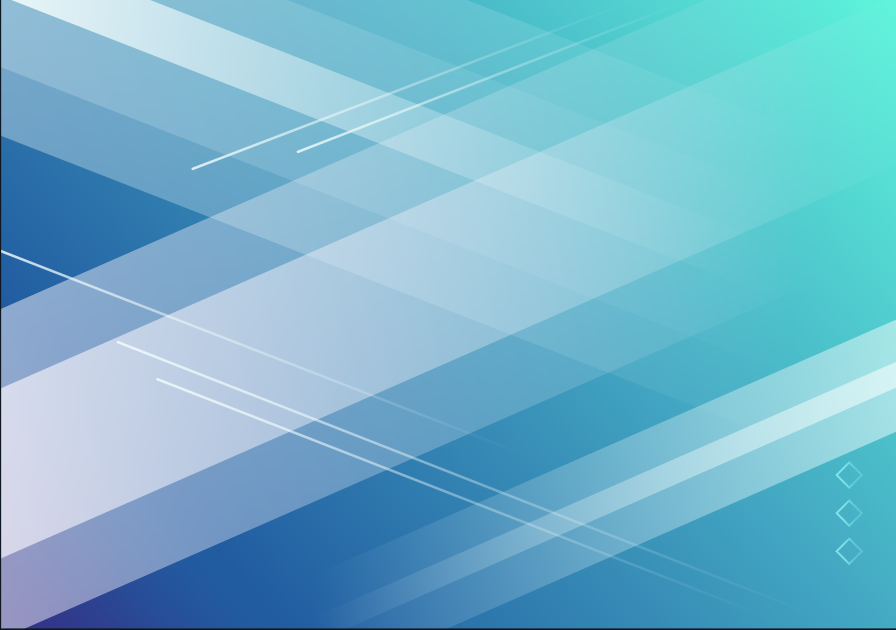
Write a WebGL 2 fragment shader that draws this background.

```glsl
#version 300 es
precision highp float;

uniform vec2 u_resolution;
out vec4 fragColor;

// Design space: height 1, y pointing down
const float ASPECT = 1.4222;
const float RISE_SLOPE = 0.4385;
const float FALL_SLOPE = 0.39;

// Background ramp, lower left to upper right
const vec3 INDIGO = vec3(0.20, 0.20, 0.53);
const vec3 BLUE = vec3(0.13, 0.36, 0.63);
const vec3 TEAL = vec3(0.26, 0.65, 0.76);
const vec3 TURQUOISE = vec3(0.37, 0.96, 0.86);
const vec3 MIST = vec3(0.96, 0.95, 0.98);
const vec3 FROST = vec3(0.95, 0.99, 0.99);
const vec3 ICE = vec3(0.55, 0.93, 0.95);
const vec3 FRAME = vec3(0.05, 0.09, 0.13);

// Band limits, as heights where the edges meet the left side
const vec2 FALL_OUTER = vec2(-0.289, 0.215);
const vec2 FALL_MIDDLE = vec2(-0.178, 0.106);
const vec2 FALL_INNER = vec2(-0.093, -0.007);
const vec2 RISE_OUTER = vec2(0.491, 1.015);
const vec2 RISE_INNER = vec2(0.617, 0.887);
const vec2 LOW_OUTER = vec2(1.131, 1.309);
const vec2 LOW_INNER = vec2(1.198, 1.239);

// Thin streaks: start x, start y, run, slope
const int STREAK_COUNT = 5;
const vec4 STREAKS[STREAK_COUNT] = vec4[](
    vec4(0.306, 0.268, 0.704, -0.382),
    vec4(0.473, 0.241, 0.620, -0.388),
    vec4(0.000, 0.398, 0.833, 0.389),
    vec4(0.187, 0.543, 1.110, 0.392),
    vec4(0.250, 0.602, 0.972, 0.390));
const float STREAK_HALF_WIDTH = 0.0020;

const vec2 DIAMOND_FIRST = vec2(1.348, 0.754);
const float DIAMOND_STEP = 0.0605;
const float DIAMOND_RADIUS = 0.020;
const float DIAMOND_HALF_WIDTH = 0.0015;

float pixel;

float fill(float d) {
    return 1.0 - smoothstep(-0.7 * pixel, 0.7 * pixel, d);
}

float band(float v, vec2 limits) {
    return fill(limits.x - v) * fill(v - limits.y);
}

vec3 ramp(float t) {
    vec3 c = mix(INDIGO, BLUE, smoothstep(0.0, 0.2, t));
    c = mix(c, TEAL, clamp((t - 0.2) / 0.4, 0.0, 1.0));
    return mix(c, TURQUOISE, clamp((t - 0.6) / 0.4, 0.0, 1.0));
}

float streak(vec2 p, vec4 s) {
    vec2 start = s.xy;
    vec2 run = s.z * vec2(1.0, s.w);
    float along = clamp(dot(p - start, run) / dot(run, run), 0.0, 1.0);
    float d = length(p - start - run * along) - STREAK_HALF_WIDTH;
    return fill(d) * 0.85 * pow(1.0 - along, 1.2);
}

void main() {
    pixel = 1.0 / u_resolution.y;
    vec2 uv = gl_FragCoord.xy / u_resolution;
    vec2 p = vec2(uv.x * ASPECT, 1.0 - uv.y);
    vec3 color = ramp(0.62 * uv.x + 0.38 * uv.y);

    // Falling bands, fading to the right
    float fall = p.y - FALL_SLOPE * p.x;
    float fallFade = clamp(1.0 - p.x / 1.26, 0.0, 1.0);
    color = mix(color, FROST, 0.36 * fallFade * band(fall, FALL_OUTER));
    color = mix(color, FROST, 0.22 * fallFade * band(fall, FALL_MIDDLE));
    color = mix(color, FROST, 0.90 * pow(fallFade, 1.5) * band(fall, FALL_INNER));

    // Broad rising bands, fading to the right
    float rise = p.y + RISE_SLOPE * p.x;
    float outerFade = clamp(1.0 - p.x / 1.30, 0.0, 1.0);
    float innerFade = clamp(1.0 - p.x / 1.46, 0.0, 1.0);
    color = mix(color, MIST, 0.52 * outerFade * band(rise, RISE_OUTER));
    color = mix(color, MIST, 0.69 * innerFade * band(rise, RISE_INNER));

    // Lower rising bands, fading to the left
    float lowFade = clamp((p.x - 0.5) / 0.92, 0.0, 1.0);
    color = mix(color, FROST, 0.52 * lowFade * band(rise, LOW_OUTER));
    color = mix(color, FROST, 0.62 * lowFade * band(rise, LOW_INNER));

    // Thin streaks
    for (int i = 0; i < STREAK_COUNT; i++) {
        color = mix(color, FROST, streak(p, STREAKS[i]));
    }

    // Column of outlined diamonds, brighter on the left
    for (int i = 0; i < 3; i++) {
        vec2 q = p - DIAMOND_FIRST - vec2(0.0, DIAMOND_STEP * float(i));
        float d = (abs(q.x) + abs(q.y) - DIAMOND_RADIUS) * 0.7071;
        float shine = mix(0.85, 0.35, smoothstep(-0.012, 0.012, q.x));
        color = mix(color, ICE, shine * fill(abs(d) - DIAMOND_HALF_WIDTH));
    }

    // Hairline frame on the left and bottom
    float frame = max(fill(p.x - 0.0018), fill(1.0 - p.y - 0.0025));
    fragColor = vec4(mix(color, FRAME, frame), 1.0);
}
```
